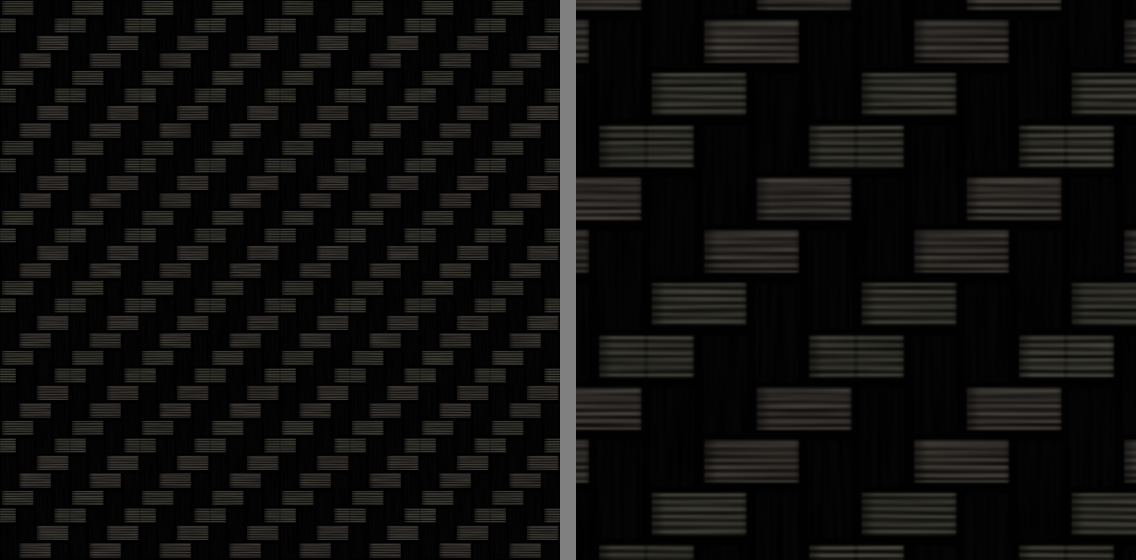
Left, the full canvas; right, a detail of the centre.
Give the GLSL for this texture, as a three.js fragment shader.

```glsl
// Dark 2x2 twill weave: grey-brown ribbed weft bars over near-black warp strips.
#define CELLS 32.0          // cells across and down, four per repeat
#define THREADS 7.0         // threads per cell height
#define BAR_LOW vec2(0.11, 0.14)
#define BAR_HIGH vec2(1.91, 0.95)
#define EDGE 0.04           // edge softness, in cells
#define RIB_DEPTH 0.062
#define STREAK_DEPTH 0.075
#define WARM_TINT vec3(1.05, 0.98, 0.90)
#define OLIVE_TINT vec3(1.01, 1.00, 0.87)
#define WARP_COLOR vec3(0.011, 0.012, 0.011)
#define GAP_COLOR vec3(0.003)

varying vec2 vUv;

float hash(vec2 p) {
  vec3 q = fract(vec3(p.xyx) * 0.1031);
  q += dot(q, q.yzx + 33.33);
  return fract((q.x + q.y) * q.z);
}

// Gradient at a lattice point, wrapped to the period.
vec2 gradient(vec2 lattice, vec2 period) {
  float angle = 6.28318 * hash(mod(lattice + 0.5, period));
  return vec2(cos(angle), sin(angle));
}

float gradientNoise(vec2 p, vec2 period) {
  vec2 i = floor(p), f = p - i;
  vec2 u = f * f * f * (f * (f * 6.0 - 15.0) + 10.0);
  vec2 e = vec2(1.0, 0.0);
  float low = mix(dot(gradient(i, period), f),
                  dot(gradient(i + e, period), f - e), u.x);
  float high = mix(dot(gradient(i + e.yx, period), f - e.yx),
                   dot(gradient(i + 1.0, period), f - 1.0), u.x);
  return mix(low, high, u.y);
}

// Soft-edged rectangle mask.
float softBox(vec2 p, vec2 low, vec2 high) {
  vec2 inside = smoothstep(low - EDGE, low + EDGE, p)
              * (1.0 - smoothstep(high - EDGE, high + EDGE, p));
  return inside.x * inside.y;
}

// Ribbed weft bar; local runs 0..2 along it and 0..1 across it.
vec3 weftColor(vec2 local, vec2 grid, float rowKind, float barHash) {
  float isPlain = 1.0 - step(1.5, rowKind);
  float upper = smoothstep(0.4, 0.85, local.y);
  float rib = cos(6.28318 * (local.y * THREADS - 0.15 * rowKind));
  float streak = gradientNoise(grid * vec2(0.5, 14.0), CELLS * vec2(0.5, 14.0));
  float tone = 0.15 + RIB_DEPTH * rib * (1.0 - 0.6 * isPlain * upper)
             + STREAK_DEPTH * streak;

  // Lit top edge on plain rows, a faint seam on one ribbed row.
  tone += 0.04 * isPlain * smoothstep(0.78, 0.92, local.y);
  float isSeamed = 1.0 - step(0.5, abs(rowKind - 2.0));
  tone -= 0.03 * isSeamed * (1.0 - smoothstep(0.02, 0.07, abs(local.x - 1.0)));

  // Ends roll under, more gently on the left.
  tone *= mix(0.6, 1.0, smoothstep(0.1, 0.4, local.x));
  tone *= mix(0.8, 1.0, smoothstep(0.0, 0.12, 1.91 - local.x));
  tone *= 0.96 + 0.08 * barHash;
  return tone * mix(OLIVE_TINT, WARM_TINT, isPlain);
}

// Near-black warp strip with fine upright fibres.
vec3 warpColor(vec2 grid) {
  float fibre = gradientNoise(grid * vec2(10.0, 0.5), CELLS * vec2(10.0, 0.5));
  return WARP_COLOR * (1.0 + 1.3 * fibre);
}

void main() {
  vec2 grid = vUv * CELLS;
  vec2 cell = floor(grid), f = fract(grid);

  // Each row up shifts the twill one cell to the right.
  float phase = floor(mod(cell.x - cell.y - 0.5, 4.0));
  float rowKind = floor(mod(cell.y + 0.5, 4.0));
  vec3 color = GAP_COLOR;

  if (phase < 1.5) {
    vec2 local = vec2(phase + f.x, f.y);
    float barHash = hash(mod(vec2(cell.x - phase, cell.y) + 0.5, CELLS));
    vec3 weft = weftColor(local, grid, rowKind, barHash);
    color = mix(color, weft, softBox(local, BAR_LOW, BAR_HIGH));
  } else {
    vec2 local = vec2(f.x, 3.0 - phase + f.y);
    float mask = softBox(local, vec2(0.08, 0.06), vec2(0.92, 1.94));
    color = mix(color, warpColor(grid), mask);
  }
  gl_FragColor = vec4(max(color, 0.0), 1.0);
}
```
